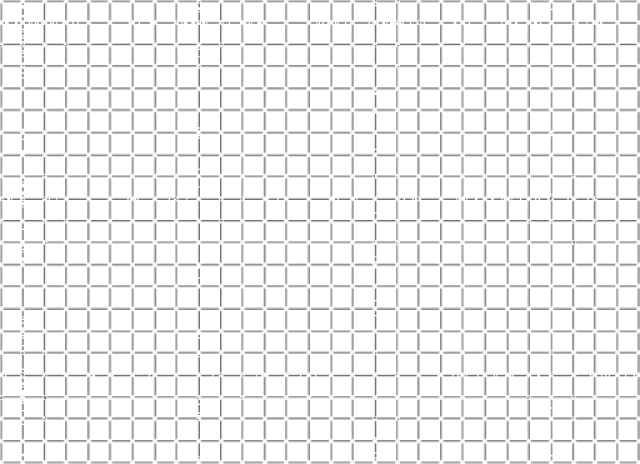
This pattern is drawn by a WebGL 1 fragment shader. Its source:

```glsl
precision highp float;
// Draws a grey square grid with open crossings, a tone beat every eight lines and worn dark lines.
uniform vec2 u_resolution;

const float UNITS_ACROSS = 512.0;       // grid units over the canvas width
const vec2 CELLS = vec2(29.0, 21.0);    // repeats across and down
const float PITCH = 17.625;             // units from line to line
const float SHIFT = -0.24;              // start of the first line
const float BEAT = 8.0;                 // lines per tone cycle
const float STRIP_EDGE = 1.5;           // offsets below this lie on the two-strip line

const float PAPER = 1.0;
const float PALE = 0.90;
const float LIGHT = 0.77;
const float EVEN = 0.67;
const float MID = 0.56;
const float DARK = 0.45;

const float WEAR = 0.30;                // share of breaks on the first dark line
const float WEAR_FADE = 0.09;           // loss of wear per line
const float SPECKS = 0.18;              // share of dark specks in dark crossings
const int SAMPLES = 3;                  // smoothing samples per axis

struct Line {
  float index;
  float offset;   // whole units past the line start
  float toNext;   // whole units to the next line
  float phase;    // position in the tone cycle
};

float hash(vec2 p) {
  return fract(sin(dot(p, vec2(127.1, 311.7))) * 43758.5);
}

float lineStart(float index) {
  return max(floor(index * PITCH + SHIFT), 0.0);
}

Line lineAt(float unit) {
  float index = max(ceil((unit + 1.0 - SHIFT) / PITCH) - 1.0, 0.0);
  float phase = mod(index - 2.0, BEAT);
  return Line(index, unit - lineStart(index), lineStart(index + 1.0) - unit, phase);
}

// Distance in lines from the dark pair of each tone cycle
float seamDistance(Line line) {
  return min(line.phase, BEAT - 1.0 - line.phase);
}

// Weight slides from the first strip to the second along the cycle
float strokeTone(Line line) {
  if (abs(line.phase - 3.0) < 0.5) return EVEN;
  bool firstStrip = line.offset < 0.5;
  bool firstHeavy = line.phase < 3.5;
  bool heavy = firstStrip == firstHeavy;
  if (seamDistance(line) < 0.5) return heavy ? DARK : PALE;
  return heavy ? MID : LIGHT;
}

// Clustered breaks on the closing dark line of each cycle
bool isWorn(Line line, float along) {
  if (line.phase < BEAT - 1.5) return false;
  float cluster = 0.6 + 0.4 * sin(along * 0.043 + line.index)
                      + 0.3 * sin(along * 0.117 + line.index * 2.3);
  float amount = WEAR * exp(-WEAR_FADE * (line.index - 1.0)) * cluster;
  return hash(vec2(along, line.index * 7.3)) < amount;
}

// Open crossing with a few dark specks beside the dark lines
float crossingTone(Line v, Line h, vec2 unit) {
  float nearest = min(seamDistance(v), seamDistance(h));
  float farthest = max(seamDistance(v), seamDistance(h));
  bool speck = nearest < 0.5 && farthest < 1.5 && hash(unit) < SPECKS;
  return speck ? DARK : PAPER;
}

float armTone(Line across, Line along, float position) {
  if (isWorn(across, position)) return PAPER;
  float tone = strokeTone(across);
  bool atEnd = along.offset < 2.5 || along.toNext < 1.5;
  return atEnd ? max(tone, PALE) : tone;
}

float gridTone(vec2 unit) {
  Line v = lineAt(unit.x);
  Line h = lineAt(unit.y);
  bool onV = v.offset < STRIP_EDGE;
  bool onH = h.offset < STRIP_EDGE;
  bool outside = (v.index >= CELLS.x && !onV) || (h.index >= CELLS.y && !onH)
              || v.index > CELLS.x || h.index > CELLS.y;
  if (outside || !(onV || onH)) return PAPER;
  if (onV && onH) return crossingTone(v, h, unit);
  if (onV) return armTone(v, h, unit.y);
  return armTone(h, v, unit.x);
}

void main() {
  // Average over the pixel to smooth edges at any size
  float tone = 0.0;
  for (int j = 0; j < SAMPLES; j++) {
    for (int i = 0; i < SAMPLES; i++) {
      vec2 jitter = (vec2(float(i), float(j)) + 0.5) / float(SAMPLES) - 0.5;
      vec2 p = gl_FragCoord.xy + jitter;
      p.y = u_resolution.y - p.y;
      tone += gridTone(floor(p * UNITS_ACROSS / u_resolution.x));
    }
  }
  gl_FragColor = vec4(vec3(tone / float(SAMPLES * SAMPLES)), 1.0);
}
```
